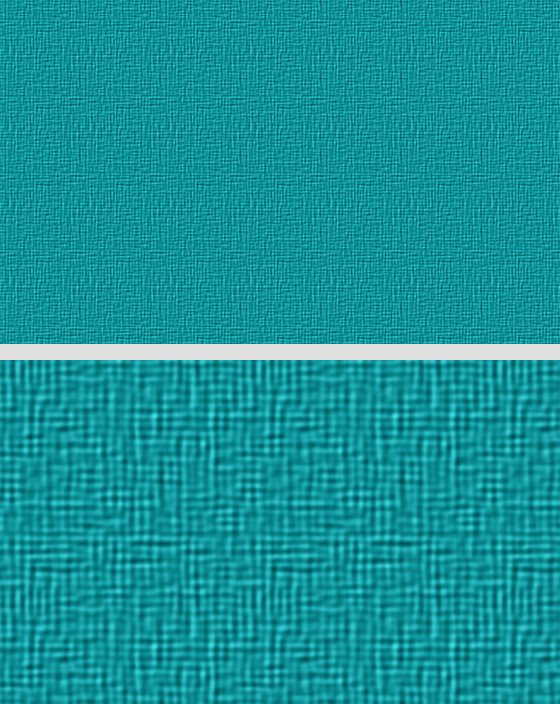
Top: the whole. Bottom: its middle third, enlarged.
Give the GLSL for this texture, as a WebGL 2 fragment shader.

```glsl
#version 300 es
precision highp float;

uniform vec2 u_resolution;
out vec4 fragColor;

#define REPEATS vec2(6.97, 4.48)  // tiles across and down
#define TILE_SHIFT vec2(-0.02, -0.048)
#define THREADS 26.0              // threads per tile, both ways
#define RUN 9.0                   // slub lengths per tile along a thread
#define WEAVE 0.14                // height of the regular weave
#define SLUB 0.85                 // height of the uneven strands
#define GRAIN 0.4                 // height of the fine roughness
#define SEAM 0.14                 // depth of the crease at tile edges
#define RELIEF 1.2                // contrast of the lighting

const float TAU = 6.28319;
const vec3 SHADOW = vec3(0.01, 0.38, 0.40);
const vec3 TEAL = vec3(0.045, 0.57, 0.592);
const vec3 HIGHLIGHT = vec3(0.19, 0.76, 0.79);

float hash(vec2 p) {
    vec3 q = fract(p.xyx * 0.1031);
    q += dot(q, q.yzx + 33.33);
    return fract((q.x + q.y) * q.z);
}

// Slope contribution of one lattice corner, wrapped to the tile
float corner(vec2 cell, vec2 offset, vec2 cells, vec2 axis) {
    float angle = TAU * hash(mod(cell, cells) + cells * 3.7 + axis * 5.0);
    return dot(vec2(cos(angle), sin(angle)) * axis, offset);
}

// Gradient noise that repeats once per tile; axis weights its slopes
float tileNoise(vec2 tile, vec2 cells, vec2 axis) {
    vec2 p = tile * cells;
    vec2 i = floor(p), f = p - i;
    vec2 w = f * f * f * (f * (f * 6.0 - 15.0) + 10.0);
    vec2 e = vec2(1.0, 0.0);
    float low = mix(corner(i, f, cells, axis), corner(i + e, f - e, cells, axis), w.x);
    float high = mix(corner(i + e.yx, f - e.yx, cells, axis),
                     corner(i + 1.0, f - 1.0, cells, axis), w.x);
    return mix(low, high, w.y);
}

// Uneven straight strands: two staggered layers of stretched noise
float strands(vec2 tile, vec2 cells, vec2 axis) {
    vec2 stagger = vec2(0.5) / cells + 0.37;
    return 0.7 * (tileNoise(tile, cells, axis) + tileNoise(tile + stagger, cells, axis));
}

// Height of the cloth: upright warp, level weft, grain and tile creases
float clothHeight(vec2 tile) {
    float wobble = 0.2 * tileNoise(tile, vec2(6.0), vec2(1.0));
    vec2 strand = cos(TAU * (tile * THREADS + wobble));

    // Patches where warp or weft lies on top
    float lead = -0.1 * sin(TAU * tile.y) + 0.5 * tileNoise(tile, vec2(4.0), vec2(1.0));
    float warpShare = clamp(0.85 + lead, 0.4, 1.3);
    float weftShare = clamp(0.8 - lead, 0.4, 1.3);

    float warp = WEAVE * strand.x + SLUB * strands(tile, vec2(THREADS + 4.0, RUN), vec2(1.3, 0.1));
    float weft = WEAVE * strand.y + SLUB * strands(tile, vec2(RUN, THREADS + 4.0), vec2(0.1, 1.3));
    float grain = GRAIN * tileNoise(tile, vec2(THREADS + 2.0), vec2(1.0));

    vec2 edge = abs(fract(tile + 0.5) - 0.5) * THREADS;
    vec2 crease = exp(-edge * edge * 5.0);
    return warp * warpShare + weft * weftShare + grain - SEAM * (crease.x + crease.y);
}

// Emboss with the light at the upper left
vec3 clothColor(vec2 tile) {
    vec2 reach = vec2(0.2, -0.2) / THREADS;
    float light = RELIEF * (clothHeight(tile + reach) - clothHeight(tile - reach));
    light = clamp(light, -1.5, 1.5);
    vec3 tone = light < 0.0 ? SHADOW : HIGHLIGHT;
    return TEAL + (tone - TEAL) * abs(light);
}

void main() {
    // Average four samples per pixel for smooth edges
    vec3 color = vec3(0.0);
    for (int k = 0; k < 4; k++) {
        vec2 jitter = vec2(k & 1, k >> 1) * 0.5 - 0.25;
        vec2 uv = (gl_FragCoord.xy + jitter) / u_resolution;
        color += clothColor(uv * REPEATS + TILE_SHIFT);
    }
    fragColor = vec4(clamp(color * 0.25, 0.0, 1.0), 1.0);
}
```
